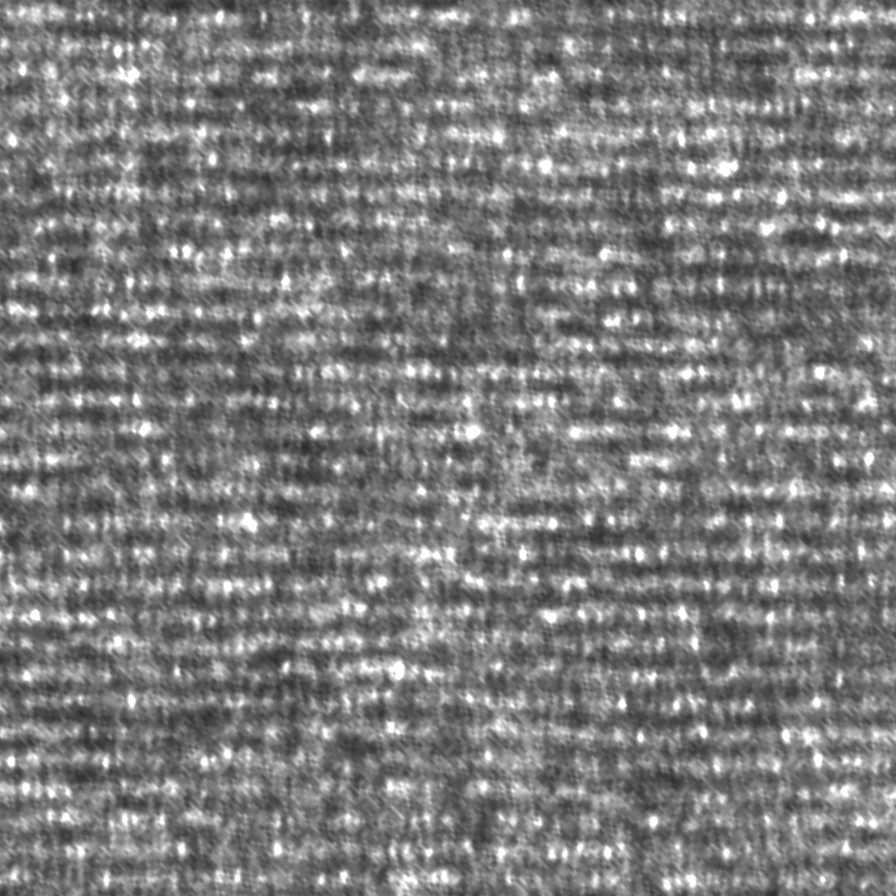
Write a Shadertoy shader that draws this texture.

```glsl
#define WEAVE vec2(64.0, 30.0)
#define WARP 0.006
#define MID_GREY 0.47
#define CONTRAST 0.30
#define ROW_AMOUNT 0.5
#define GLINT_AMOUNT 3.0
#define STREAK_AMOUNT 0.95
#define CLOUD_AMOUNT 1.05
#define GRAIN_AMOUNT 0.85
#define SHADE_AMOUNT 0.5

const float TAU = 6.2831853;

float hash(vec2 p) {
    return fract(sin(dot(p, vec2(127.1, 311.7))) * 43758.5453);
}

// Smooth value noise in -1..1
float noise(vec2 p) {
    vec2 cell = floor(p);
    vec2 f = fract(p);
    f = f * f * (3.0 - 2.0 * f);
    float low = mix(hash(cell), hash(cell + vec2(1.0, 0.0)), f.x);
    float high = mix(hash(cell + vec2(0.0, 1.0)), hash(cell + vec2(1.0, 1.0)), f.x);
    return 2.0 * mix(low, high, f.y) - 1.0;
}

// Upright bright spots where threads cross, each with its own strength
float glints(vec2 weave) {
    vec2 home = floor(weave);
    float sum = 0.0;
    for (int j = -1; j <= 1; j++) {
        for (int i = -1; i <= 1; i++) {
            vec2 cell = home + vec2(i, j);
            vec2 jitter = vec2(hash(cell + 17.3), hash(cell + 41.9)) - 0.5;
            vec2 d = weave - cell - 0.5 - jitter * vec2(0.6, 0.35);
            float strength = hash(cell + 73.1);
            sum += strength * strength * exp(-dot(d * d, vec2(10.0, 16.0)));
        }
    }
    return sum;
}

void mainImage(out vec4 fragColor, in vec2 fragCoord) {
    vec2 uv = fragCoord / iResolution.y;

    // Threads wander slightly
    vec2 drift = vec2(noise(uv * 5.0 + 3.7), noise(uv * vec2(4.0, 6.0) + 29.1));
    vec2 p = uv + WARP * drift;
    p.y += 0.0015 * noise(uv * vec2(30.0, 20.0) + 8.3);
    vec2 weave = p * WEAVE;

    // Horizontal ribs, uneven in strength
    float rib = -cos(TAU * weave.y) * (1.0 + 0.6 * noise(p * 14.0 + 51.0));

    // Yarn irregularities from wide to fine
    float shade = noise(p * vec2(9.0, 13.0) + 11.0);
    float cloud = noise(p * vec2(36.0, 58.0) + 67.0);
    float streak = noise(p * vec2(140.0, 50.0) + 91.0);
    vec2 diagonal = vec2(uv.x + uv.y, uv.x - uv.y);
    float grain = noise(diagonal * vec2(190.0, 130.0) + 23.0);

    float tone = ROW_AMOUNT * rib + GLINT_AMOUNT * glints(weave) - 0.25
               + SHADE_AMOUNT * shade + CLOUD_AMOUNT * cloud
               + STREAK_AMOUNT * streak + GRAIN_AMOUNT * grain;

    float grey = MID_GREY * exp(CONTRAST * tone);
    fragColor = vec4(vec3(min(grey, 1.0)), 1.0);
}
```
